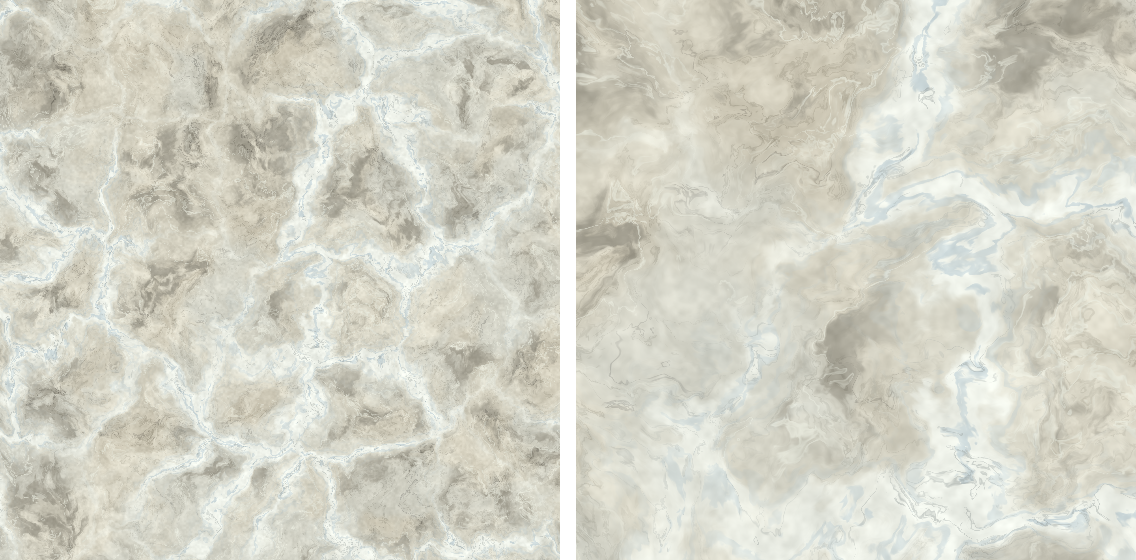
Left: the whole. Right: its middle third, enlarged.
A Shadertoy shader for this texture:

```glsl
vec2 hash2(vec2 p) {
    vec3 a = fract(p.xyx * vec3(0.1031, 0.1030, 0.0973));
    a += dot(a, a.yzx + 33.33);
    return fract((a.xx + a.yz) * a.zy);
}

float noise(vec2 p) {
    vec2 i = floor(p), f = fract(p);
    f = f * f * (3.0 - 2.0 * f);
    return mix(mix(hash2(i).x, hash2(i + vec2(1, 0)).x, f.x),
               mix(hash2(i + vec2(0, 1)).x, hash2(i + vec2(1, 1)).x, f.x), f.y);
}

float fbm(vec2 p) {
    float sum = 0.0, amp = 0.5;
    for (int i = 0; i < 6; i++) {
        sum += amp * noise(p);
        p = mat2(1.6, 1.2, -1.2, 1.6) * p + 17.3;
        amp *= 0.53;
    }
    return sum / 1.04;
}

vec2 fbm2(vec2 p) {
    return vec2(fbm(p), fbm(p + vec2(41.7, 23.1))) - 0.5;
}

// Thin line where a noise field crosses its middle value
float crack(vec2 p, float width) {
    return 1.0 - smoothstep(0.0, width, abs(fbm(p) - 0.5));
}

// x: distance to the cell border, y: random value of the cell
vec2 cells(vec2 p) {
    vec2 base = floor(p), f = fract(p), nearest = vec2(0), nearestCell = vec2(0);
    float best = 9.0, border = 9.0;
    for (int y = -1; y <= 1; y++)
    for (int x = -1; x <= 1; x++) {
        vec2 cell = vec2(x, y);
        vec2 r = cell + hash2(base + cell) - f;
        if (dot(r, r) < best) {
            best = dot(r, r);
            nearest = r;
            nearestCell = cell;
        }
    }
    for (int y = -2; y <= 2; y++)
    for (int x = -2; x <= 2; x++) {
        vec2 cell = nearestCell + vec2(x, y);
        vec2 r = cell + hash2(base + cell) - f;
        vec2 gap = r - nearest;
        if (dot(gap, gap) > 0.0001)
            border = min(border, dot(0.5 * (r + nearest), normalize(gap)));
    }
    return vec2(border, hash2(base + nearestCell + 7.0).y);
}

void mainImage(out vec4 fragColor, in vec2 fragCoord) {
    vec2 uv = fragCoord / min(iResolution.x, iResolution.y);
    vec2 p = uv * 5.2 + 3.0;

    // Swirling distortion, coarse then fine
    vec2 coarse = fbm2(p * 0.9);
    vec2 fine = fbm2(p * 3.5 + coarse * 3.0);
    vec2 q = p + 1.1 * coarse + 0.3 * fine;
    vec2 pebble = cells(q);
    float edge = pebble.x;
    float strength = smoothstep(0.36, 0.62, noise(p * 0.8 + 9.0) * 0.6 + 0.4 * fbm(p * 1.6));

    // Cream and tan stone with mottling
    float mottle = fbm(q * 2.2 + 2.5 * fine);
    float speckle = fbm(p * 9.0 + fine * 5.0);
    float tan1 = smoothstep(0.28, 0.72, mottle * 0.65 + speckle * 0.35 + 0.16 * (pebble.y - 0.5));
    vec3 color = mix(vec3(0.89, 0.875, 0.81), vec3(0.785, 0.76, 0.685), tan1);
    float cool = smoothstep(0.42, 0.66, fbm(p * 1.7 + 2.0 * coarse + 31.0));
    color = mix(color, vec3(0.80, 0.81, 0.775), 0.6 * cool);

    // Grey brown stains with ragged outlines
    float inside = smoothstep(0.03, 0.22, edge);
    float stainField = fbm(q * 1.5 + 50.0) + 0.45 * (speckle - 0.5) + 0.1 * (pebble.y - 0.5);
    float stain = smoothstep(0.52, 0.68, stainField) * inside;
    color = mix(color, vec3(0.61, 0.595, 0.54), stain * (0.35 + 0.55 * smoothstep(0.38, 0.65, speckle)));
    float rim = 1.0 - smoothstep(0.0, 0.018, abs(stainField - 0.53));
    color -= 0.07 * rim * inside;

    // Hairline cracks, dark and pale
    float patches = smoothstep(0.38, 0.6, fbm(p * 2.3 + 70.0));
    color -= vec3(0.13, 0.13, 0.12) * crack(q * 2.4 + fine + 13.0, 0.014) * patches;
    color -= 0.08 * crack(p * 6.0 + fine * 4.0 + 5.0, 0.022) * patches;
    float pale = crack(q * 3.0 + fine * 2.0 + 27.0, 0.028) * (1.0 - 0.6 * patches);
    color = mix(color, vec3(0.92, 0.93, 0.88), 0.6 * pale);

    // Milky haze around the borders
    float haze = exp(-edge * 7.0) * (0.35 + 0.55 * strength);
    color = mix(color, vec3(0.885, 0.895, 0.855), haze * (0.6 + 0.6 * mottle));

    // White veins with blue grey streaks running along them
    float width = 0.025 + 0.085 * strength * smoothstep(0.3, 0.65, fbm(p * 1.9 + 90.0));
    float vein = (1.0 - smoothstep(width * 0.35, width * 1.5, edge + 0.1 * (speckle - 0.5)))
               * (0.25 + 0.75 * strength);
    color = mix(color, vec3(0.945, 0.96, 0.93), 0.88 * vein);
    float streak = smoothstep(0.35, 0.95, sin(edge * 75.0 + 16.0 * fbm(p * 4.0 + fine * 3.0)));
    float nearVein = exp(-edge * 11.0) * strength;
    color = mix(color, vec3(0.71, 0.78, 0.81), 0.65 * streak * nearVein);
    color = mix(color, vec3(0.60, 0.63, 0.62), 0.5 * crack(q * 5.0 + fine * 3.0, 0.025) * nearVein);

    // Fine stone grain
    color += 0.13 * (fbm(uv * 60.0 + fine * 4.0) - 0.5);
    color += 0.05 * (noise(uv * 260.0) - 0.5);
    fragColor = vec4(clamp(color, 0.0, 1.0), 1.0);
}
```
